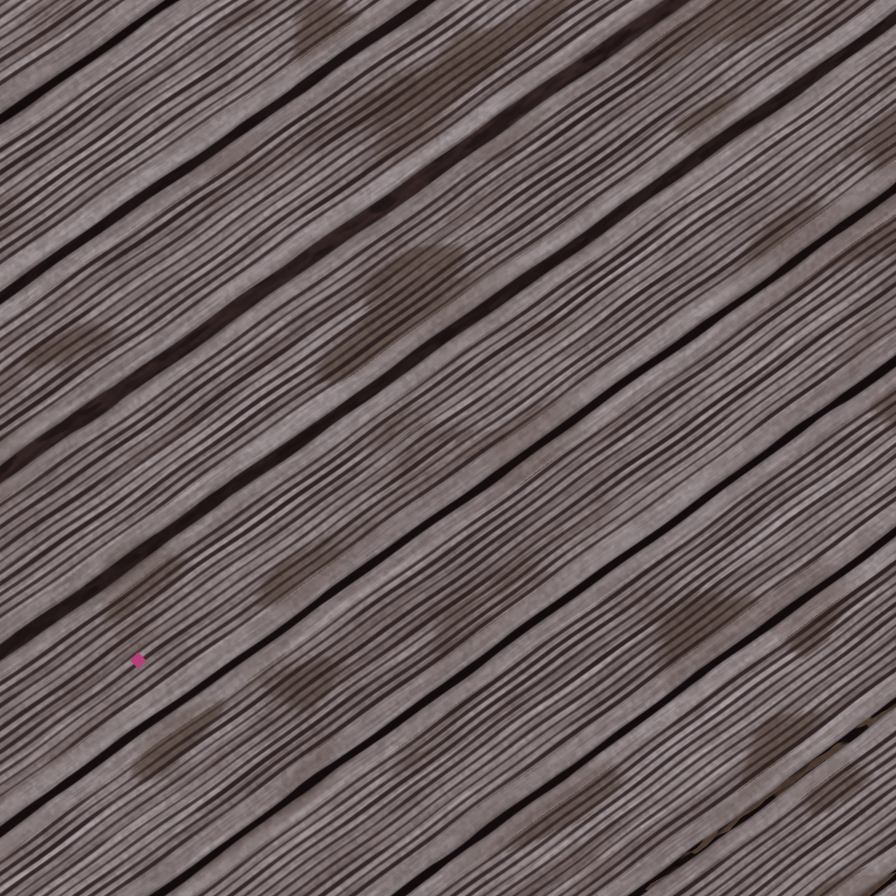
Give the GLSL for this texture, as a WebGL 2 fragment shader.

```glsl
#version 300 es
precision highp float;

uniform vec2 u_resolution;
out vec4 outColor;

const float GROOVES = 11.0;
const vec3 WOOD_DARK = vec3(0.37, 0.31, 0.30);
const vec3 WOOD_LIGHT = vec3(0.62, 0.58, 0.59);
const vec3 STAIN = vec3(0.33, 0.265, 0.235);
const vec3 GROOVE = vec3(0.17, 0.12, 0.12);
const vec3 GAP_BLACK = vec3(0.07, 0.04, 0.045);
const vec3 GAP_BROWN = vec3(0.21, 0.15, 0.145);
const vec3 DEBRIS = vec3(0.36, 0.28, 0.23);
const vec3 FLECK = vec3(0.72, 0.25, 0.48);

float hash(vec2 p) {
    return fract(sin(dot(p, vec2(127.1, 311.7))) * 43758.55);
}

// Cellular noise: values of scattered sites blended by distance
float cellNoise(vec2 p) {
    vec2 base = floor(p);
    float sum = 0.0, total = 0.0;
    for (int y = -1; y <= 1; y++) {
        for (int x = -1; x <= 1; x++) {
            vec2 cell = base + vec2(x, y);
            vec2 site = cell + vec2(hash(cell), hash(cell + 17.3));
            vec2 d = p - site;
            float weight = exp(-6.0 * dot(d, d));
            sum += weight * hash(cell + 41.7);
            total += weight;
        }
    }
    return sum / total;
}

// Board count across the deck; whole numbers lie on the gaps, which fan slightly
float boardCoord(vec2 uv) {
    float offset = mix(0.133, -0.555, uv.x);
    float spacing = mix(0.1986, 0.1914, uv.x);
    return (1.0 - uv.y - offset) / spacing;
}

float band(float dist, float halfWidth, float blur) {
    return 1.0 - smoothstep(halfWidth - blur, halfWidth + blur, dist);
}

// Weathered wood, stretched along the grain
vec3 woodColor(float along, float across, float ridge, float flatness) {
    float streak = cellNoise(vec2(along * 5.0, across * 28.0));
    float fibre = cellNoise(vec2(along * 38.0, across * 65.0));
    float ridgeTone = cellNoise(vec2(along * 6.0, ridge * 3.7));
    float shade = 0.10 + 0.45 * streak + 0.35 * fibre;
    shade += mix(0.45 * (ridgeTone - 0.3), 0.14, flatness);
    vec3 wood = mix(WOOD_DARK, WOOD_LIGHT, clamp(shade, 0.0, 1.1));
    float blotch = cellNoise(vec2(along * 10.0, across * 3.5) + 9.0);
    blotch += 0.25 * (fibre - 0.5);
    float stain = smoothstep(0.62, 0.88, blotch);
    return mix(wood, STAIN, stain * mix(0.75, 0.3, flatness));
}

// Shadowed gap; wide ones show brown, the last ones hold debris
vec3 gapColor(float along, float across, float gapId, float breadth) {
    float dirt = cellNoise(vec2(along * 45.0, across * 35.0));
    vec3 color = mix(GAP_BLACK, GAP_BROWN, breadth * (0.35 + 0.7 * dirt));
    float litter = step(6.5, gapId) * smoothstep(0.45, 0.7, dirt);
    return mix(color, DEBRIS, 0.8 * litter);
}

void main() {
    vec2 uv = gl_FragCoord.xy / u_resolution;
    float along = dot(uv, vec2(0.82, 0.57));
    float across = boardCoord(uv);
    float blur = 0.7 * fwidth(across);
    across += 0.005 * sin(along * 19.0 + across * 4.0) + 0.003 * sin(along * 47.0 - across * 7.0);

    float boardId = floor(across);
    float inBoard = across - boardId;
    float gapId = floor(across + 0.5);
    float gapDist = abs(across - gapId);

    // Grooved middle between two flat edges
    float grooveStart = 0.145, grooveEnd = 0.835;
    float grooveScale = GROOVES / (grooveEnd - grooveStart);
    float grooveCoord = (inBoard - grooveStart) * grooveScale;
    float grooveId = floor(grooveCoord) + boardId * 31.0;
    float ridgeId = floor(grooveCoord + 0.5) + boardId * 31.0;
    float grooved = step(0.0, grooveCoord) * step(grooveCoord, GROOVES);
    vec3 color = woodColor(along, across, ridgeId, 1.0 - grooved);

    // Grooves vary in width and depth along their length
    float wear = cellNoise(vec2(along * 8.0, grooveId * 2.9));
    float grooveWidth = mix(0.10, 0.27, wear);
    float grooveBlur = max(0.13, blur * grooveScale);
    float groove = band(abs(fract(grooveCoord) - 0.5), grooveWidth, grooveBlur);
    color = mix(color, GROOVE, grooved * groove * mix(0.6, 1.0, wear));

    // Gaps with softly shaded edges
    float breadth = exp(-0.8 * (gapId - 2.2) * (gapId - 2.2));
    float ragged = 0.012 * (cellNoise(vec2(along * 22.0, gapId * 5.3)) - 0.5);
    float gapWidth = 0.027 + 0.029 * breadth + ragged;
    color *= 1.0 - 0.25 * band(gapDist, gapWidth + 0.015, 0.02);
    vec3 shadow = gapColor(along, across, gapId, breadth);
    color = mix(color, shadow, band(gapDist, gapWidth, max(blur, 0.008)));

    // Fine surface speckle and one small petal
    color *= 0.93 + 0.14 * cellNoise(uv * 210.0);
    vec2 petal = abs(uv - vec2(0.154, 0.263));
    color = mix(color, FLECK, band(petal.x + petal.y, 0.009, 1.0 / u_resolution.y));

    outColor = vec4(color, 1.0);
}
```
